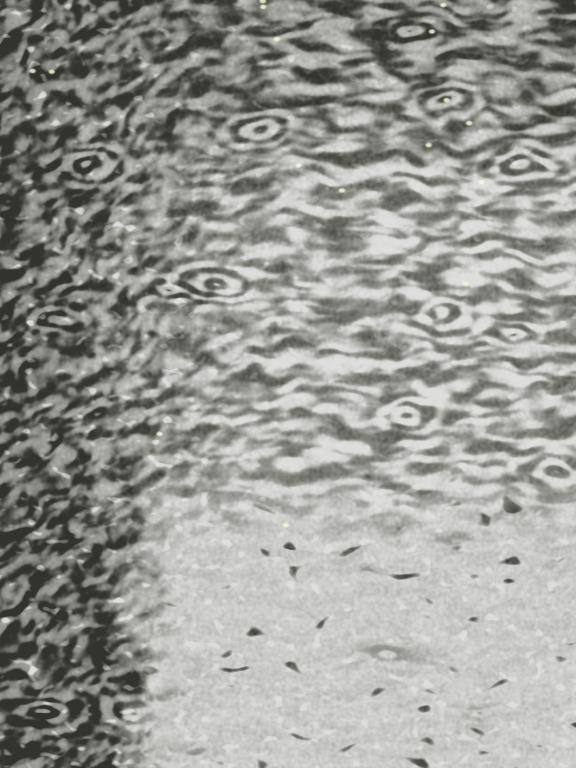
A WebGL 1 fragment shader for this texture:

```glsl
precision highp float;
uniform vec2 u_resolution;

const vec3 SHADOW = vec3(0.20, 0.20, 0.18);
const vec3 MIDTONE = vec3(0.53, 0.535, 0.51);
const vec3 SKY = vec3(0.87, 0.87, 0.865);
const vec3 GLINT = vec3(0.98, 0.97, 0.86);

// Random vector in -1..1
vec2 hash2(vec2 cell) {
  vec2 k = vec2(dot(cell, vec2(127.1, 311.7)), dot(cell, vec2(269.5, 183.3)));
  return fract(sin(k) * 43758.5453) * 2.0 - 1.0;
}

float corner(vec2 cell, vec2 f, vec2 offset) {
  return dot(hash2(cell + offset), f - offset);
}

// Gradient noise, roughly -1..1
float noise(vec2 p) {
  vec2 cell = floor(p);
  vec2 f = fract(p);
  vec2 w = f * f * f * (f * (f * 6.0 - 15.0) + 10.0);
  float low = mix(corner(cell, f, vec2(0.0)), corner(cell, f, vec2(1.0, 0.0)), w.x);
  float high = mix(corner(cell, f, vec2(0.0, 1.0)), corner(cell, f, vec2(1.0)), w.x);
  return 1.6 * mix(low, high, w.y);
}

// Two octaves stretched by the given frequency
float chop(vec2 p, vec2 freq) {
  return noise(p * freq) + 0.65 * noise(p * freq * vec2(2.0, 1.7) + 7.3);
}

// Soft limit that steepens the slopes between crest and trough
float steepen(float wave) {
  return wave / sqrt(0.14 + wave * wave);
}

// Foreshortened rings around scattered drops: x = wave, y = stirred area
vec2 drops(vec2 p, vec2 extent, float shrink) {
  vec2 sum = vec2(0.0);
  for (int i = 0; i < 18; i++) {
    float id = float(i);
    vec2 centre = (0.5 + 0.5 * hash2(vec2(id, 4.7))) * extent;
    vec2 trait = 0.5 + 0.5 * hash2(vec2(id, 19.1));
    float radius = mix(0.045, 0.1, trait.x) * shrink;
    float d = length((p - centre) * vec2(1.0, 2.1));
    float fade = exp(-d * d / (radius * radius));
    sum += fade * vec2(sin(d * 215.0 - 6.28 * trait.y), 1.0);
  }
  return vec2(sum.x, min(sum.y, 1.0));
}

// Small bright sparks, mostly in the upper part
float glints(vec2 p, vec2 extent, float size) {
  float sum = 0.0;
  for (int i = 0; i < 16; i++) {
    vec2 r = 0.5 + 0.5 * hash2(vec2(float(i), 53.9));
    vec2 centre = vec2(r.x, 1.0 - 0.7 * r.y * r.y) * extent;
    float d = length((p - centre) * vec2(1.0, 1.4));
    sum += smoothstep(size, size * 0.3, d);
  }
  return min(sum, 1.0);
}

vec3 palette(float tone) {
  vec3 dark = mix(SHADOW, MIDTONE, smoothstep(0.0, 0.5, tone));
  return mix(dark, SKY, smoothstep(0.35, 0.95, tone));
}

void main() {
  vec2 uv = gl_FragCoord.xy / u_resolution;
  vec2 extent = vec2(u_resolution.x / u_resolution.y, 1.0);
  vec2 p = uv * extent;
  vec2 warp = vec2(noise(p * 9.0), noise(p * 9.0 + 31.0));
  vec2 swirl = vec2(noise(p * 26.0 + 5.0), noise(p * 26.0 + 63.0));
  vec2 q = p + 0.012 * warp + 0.007 * swirl;

  // Regions: calm lower right, shaded left bank, shaded far edge
  float ragged = 0.06 * warp.y + 0.06 * swirl.x;
  float calm = smoothstep(0.46, 0.25, uv.y + 0.08 * warp.x + 0.05 * swirl.y)
             * smoothstep(0.19, 0.32, uv.x + ragged);
  float bankWidth = mix(0.08, 0.32, smoothstep(0.15, 0.55, uv.y));
  float open = smoothstep(0.24 - bankWidth, 0.24 + bankWidth, uv.x + ragged);
  float far = smoothstep(0.68, 1.0, uv.y + 0.06 * warp.x);
  float base = mix(0.22, 0.61, open) - 0.25 * far * open;
  base = mix(base, 0.76, calm);

  // Long streaks on the open water, slanted curls near the bank
  float streaks = chop(q, vec2(17.0, 56.0));
  float curls = chop(q - vec2(0.0, 0.35 * q.x), vec2(33.0, 52.0));
  float ripple = mix(streaks, curls, 0.9 * smoothstep(0.55, 0.15, uv.x));

  // Rain rings mingle with the chop and disturb the calm area
  vec2 ring = drops(q, extent, 1.0 - 0.5 * calm);
  ripple = steepen(mix(ripple, 0.75 * ripple + 0.5 * ring.x, ring.y));
  float height = mix(0.36, 0.035, calm) + 0.16 * calm * ring.y;
  float tone = base - 0.14 * calm * ring.y + height * ripple;

  // Pale specks, dark flecks and fine grain
  float speck = smoothstep(0.25, 0.7, noise(p * vec2(62.0, 90.0) + 11.0));
  float fleck = smoothstep(0.45, 0.72, noise(q * vec2(28.0, 58.0) + 47.0));
  tone += speck * mix(0.4, 0.15, open) - 0.55 * fleck * calm;
  tone += 0.06 * noise(p * 105.0) + 0.07 * noise(p * 180.0);

  vec3 color = palette(clamp(tone, 0.0, 1.0));
  color = mix(color, GLINT, 0.85 * glints(p, extent, 0.006));
  gl_FragColor = vec4(color, 1.0);
}
```
